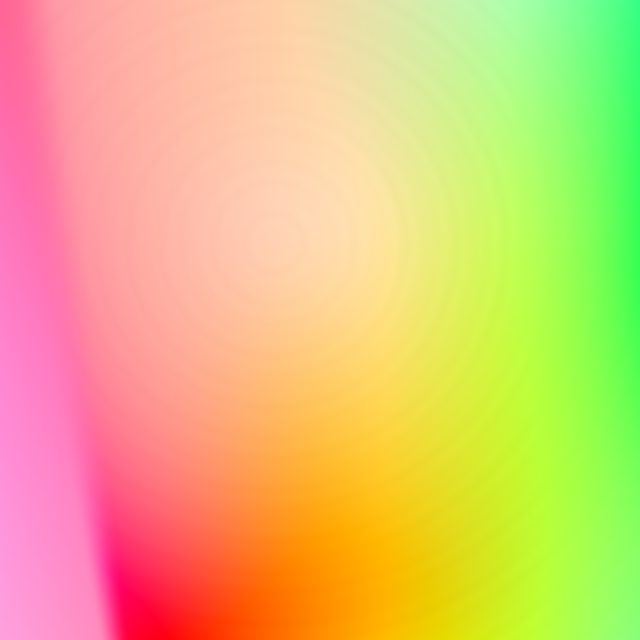
Write a Shadertoy shader that draws this background.

```glsl
// A soft rainbow gradient: a pink wedge on the left, a peach glow, green on
// the right and hot red-orange at the bottom. Each channel is a smooth field;
// clipping the fields at 0 and 1 yields the saturated areas.

const vec2  GLOW_CENTER   = vec2(0.43, 0.62);
const float GLOW_RADIUS   = 0.17;
const float GLOW_STRENGTH = 0.06;
const float CREASE_BASE   = 0.178;  // where the pink wedge ends at the bottom
const float CREASE_SLOPE  = 0.145;  // how far it leans left towards the top
const vec2  CREASE_WIDTH  = vec2(0.025, 0.06);  // softness at bottom and top
const vec3  PINK          = vec3(1.0, 0.63, 0.87);
const float HEAT          = 1.6;    // loss of green at the bottom
const float HEAT_HEIGHT   = 0.17;
const float RIPPLE        = 0.0025;

// Signed horizontal distance to the leaning edge of the pink wedge
float creaseDistance(vec2 p) {
    return p.x - (CREASE_BASE - CREASE_SLOPE * p.y);
}

vec3 pinkWedge(vec2 p) {
    return PINK - vec3(0.0, 0.25 * p.y + 0.5 * p.x,
                            0.30 * p.y * p.y + 0.8 * p.x);
}

// Red stays full up to a shoulder, then falls towards the right edge
float redField(vec2 p) {
    float shoulder = 0.6 - 0.15 * smoothstep(0.6, 1.0, p.y);
    float s = max(p.x - shoulder, 0.0) / (1.0 - shoulder);
    float edgeFall = mix(0.05, 0.38, smoothstep(0.1, 0.62, p.y));
    return 1.0 - 0.42 * s - edgeFall * s * s * s * s;
}

// Green climbs to the right and is burnt away by heat from the bottom left
float greenField(vec2 p) {
    float climb = 0.6 + 0.5 * p.x;
    float curve = 1.0 + exp(-p.y / 0.1);
    float heat = HEAT * exp(-p.y / HEAT_HEIGHT)
               * pow(max(0.93 - p.x, 0.0), curve);
    float dip = 0.1 * exp(-max(creaseDistance(p), 0.0) / 0.06);
    return climb - heat - dip;
}

// Blue blends four vertical profiles from left to right
float blueField(vec2 p) {
    float peach  = 0.65 - 0.62 * exp(-p.y / 0.18);
    float amber  = mix(-0.3, 0.66, smoothstep(-0.15, 0.7, p.y));
    float lime   = 0.13 + 0.55 * p.y * p.y;
    float spring = 0.32 + 0.7 * (p.y - 0.47) * (p.y - 0.47);
    float blue = mix(peach, amber, smoothstep(0.22, 0.54, p.x));
    blue = mix(blue, lime, smoothstep(0.52, 0.82, p.x));
    blue = mix(blue, spring, smoothstep(0.76, 1.02, p.x));
    float crimson = 0.33 * exp(-p.y / 0.2)
                  * exp(-max(creaseDistance(p), 0.0) / 0.04);
    return blue + crimson;
}

void mainImage(out vec4 fragColor, in vec2 fragCoord) {
    vec2 p = fragCoord / iResolution.xy;
    vec3 color = vec3(redField(p), greenField(p), blueField(p));

    // Pale glow with faint layered rings
    vec2 q = p - GLOW_CENTER;
    float r = length(q);
    color.gb += GLOW_STRENGTH * vec2(0.4, 1.0)
              * exp(-r * r / (GLOW_RADIUS * GLOW_RADIUS));
    color += RIPPLE * (sin(r * 240.0) + sin(r * 150.0 + 9.0 * p.x));

    // Pink wedge over the left side
    float width = mix(CREASE_WIDTH.x, CREASE_WIDTH.y, p.y);
    float inside = smoothstep(-width, width, creaseDistance(p));
    color = mix(pinkWedge(p), clamp(color, 0.0, 1.0), inside);

    fragColor = vec4(clamp(color, 0.0, 1.0), 1.0);
}
```
